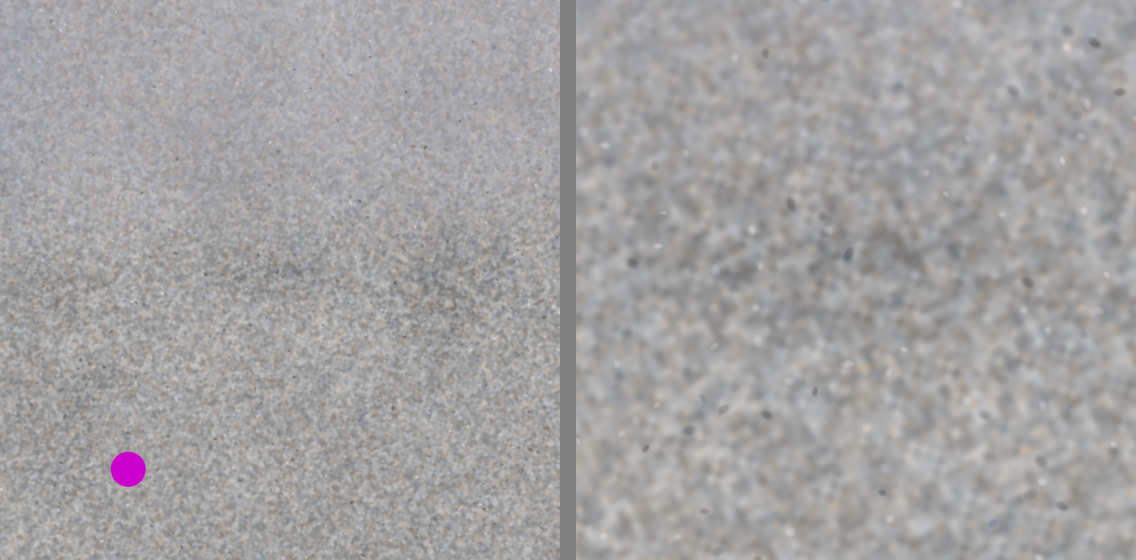
Left, the full canvas; right, a detail of the centre.
Give the GLSL for this texture, as a Shadertoy shader.

```glsl
// Integer hash giving three values from 0 to 1
vec3 hash3(vec2 cell, int seed) {
    uvec3 v = uvec3(ivec3(ivec2(cell), seed)) * 1664525u + 1013904223u;
    v.x += v.y * v.z; v.y += v.z * v.x; v.z += v.x * v.y;
    v ^= v >> 16u;
    v.x += v.y * v.z; v.y += v.z * v.x; v.z += v.x * v.y;
    return vec3(v >> 8u) / 16777216.0;
}

// Smooth value noise, three channels centred on zero
vec3 noise3(vec2 p, int seed) {
    vec2 i = floor(p), f = fract(p);
    f = f * f * (3.0 - 2.0 * f);
    vec3 low = mix(hash3(i, seed), hash3(i + vec2(1, 0), seed), f.x);
    vec3 high = mix(hash3(i + vec2(0, 1), seed), hash3(i + vec2(1, 1), seed), f.x);
    return mix(low, high, f.y) - 0.5;
}

mat2 rotation(float angle) {
    float c = cos(angle), s = sin(angle);
    return mat2(c, s, -s, c);
}

// Soft oval chips, at most one per cell
float chips(vec2 p, float share, int seed) {
    vec2 cell = floor(p);
    vec3 place = hash3(cell, seed), look = hash3(cell, seed + 1);
    vec2 d = rotation(6.283 * look.x) * (fract(p) - 0.32 - 0.36 * place.xy);
    d.y *= 1.0 + 0.7 * look.y;
    float size = 0.18 + 0.13 * look.z;
    return step(place.z, share) * (0.5 + 0.5 * look.y) * (1.0 - smoothstep(0.25 * size, size, length(d)));
}

// Soft round stain
float stain(vec2 p, vec2 centre, vec2 radius) {
    vec2 d = (p - centre) / radius;
    return exp(-dot(d, d));
}

void mainImage(out vec4 fragColor, in vec2 fragCoord) {
    vec2 uv = fragCoord / iResolution.xy;
    float far = smoothstep(0.45, 0.8, uv.y);

    // Broad light, brighter and cooler towards the top
    vec3 color = mix(vec3(0.643, 0.638, 0.635), vec3(0.667, 0.660, 0.672), far);
    color -= vec3(0.035, 0.028, 0.015) * (1.0 - smoothstep(0.0, 0.12, uv.x)) * far;

    // Worn dark patches with ragged edges
    vec2 warped = uv + 0.07 * noise3(uv * 9.0, 1).xy + 0.03 * noise3(uv * 27.0, 2).xy;
    float wear = stain(warped, vec2(0.49, 0.52), vec2(0.13, 0.06))
               + stain(warped, vec2(0.81, 0.49), vec2(0.12, 0.10))
               + 0.8 * stain(warped, vec2(0.13, 0.27), vec2(0.06, 0.11))
               + 0.6 * stain(warped, vec2(0.08, 0.49), vec2(0.16, 0.07));
    color -= 0.045 * wear;
    color += 0.03 * noise3(uv * 5.0, 3).x + 0.03 * noise3(uv * 16.0, 4).x;

    // Fine grain, stronger in the near and worn areas
    float strength = mix(0.23, 0.135, far) + 0.05 * min(wear, 1.0);
    vec3 coarse = noise3(rotation(0.5) * uv * 115.0, 5);
    vec3 fine = noise3(rotation(1.1) * uv * 190.0, 6);
    color += strength * (0.55 * coarse.x + 0.6 * fine.x);

    // Faint warm and cool tints
    float tint = 0.05 * coarse.y + 0.03 * fine.y + 0.02 * noise3(uv * 30.0, 7).y;
    color += tint * vec3(0.5, 0.0, -0.6);

    // Dark and pale stone chips
    float near = mix(1.0, 0.35, far);
    color -= vec3(0.15, 0.15, 0.14) * chips(rotation(0.3) * uv * 48.0, 0.12 * near, 8);
    color += 0.12 * chips(rotation(0.8) * uv * 62.0, 0.14 * near, 10);
    color += vec3(0.05, 0.01, -0.05) * chips(rotation(1.3) * uv * 52.0, 0.08 * near, 12);

    // Flat magenta disc
    float edge = length(uv - vec2(0.229, 0.162)) - 0.0312;
    float blur = 1.0 / iResolution.y;
    color = mix(color, vec3(0.8, 0.0, 0.8), 1.0 - smoothstep(-blur, blur, edge));

    fragColor = vec4(clamp(color, 0.0, 1.0), 1.0);
}
```
